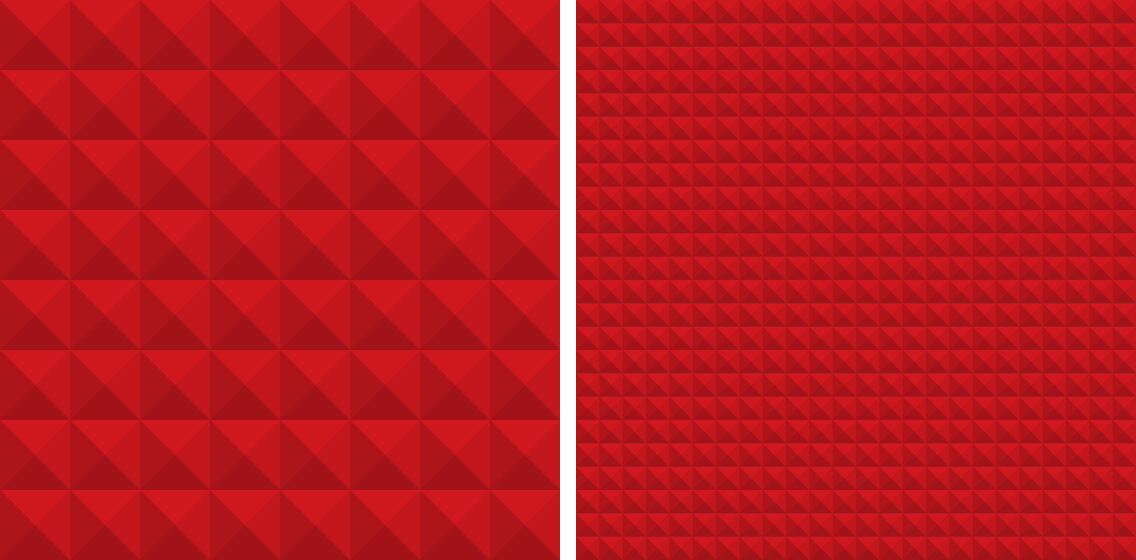
Left: one tile. Right: repeated 3 by 3.
A WebGL 2 fragment shader for this pattern:

```glsl
#version 300 es
precision highp float;
// Draws a seamless grid of red square pyramids lit from the upper right.

uniform vec2 u_resolution;
out vec4 fragColor;

const float REPEATS = 8.0;   // pyramids across and down
const int SAMPLES = 4;       // antialiasing samples per pixel side

const vec3 TOP_RED    = vec3(0.816, 0.094, 0.122);
const vec3 RIGHT_RED  = vec3(0.761, 0.090, 0.110);
const vec3 LEFT_RED   = vec3(0.678, 0.082, 0.102);
const vec3 BOTTOM_RED = vec3(0.635, 0.075, 0.098);

// Flat colour of the facet under a point; uv spans 0 to 1 over the canvas.
vec3 facetColor(vec2 uv) {
    vec2 p = fract(uv * REPEATS) - 0.5;
    bool aboveFalling = p.x + p.y > 0.0;   // diagonal from upper left to lower right
    bool aboveRising  = p.y - p.x > 0.0;   // diagonal from lower left to upper right
    vec3 upperRight = aboveRising ? TOP_RED : RIGHT_RED;
    vec3 lowerLeft  = aboveRising ? LEFT_RED : BOTTOM_RED;
    return aboveFalling ? upperRight : lowerLeft;
}

void main() {
    // Average a regular grid of samples to smooth every edge.
    vec2 pixelCorner = gl_FragCoord.xy - 0.5;
    vec3 sum = vec3(0.0);
    for (int y = 0; y < SAMPLES; y++) {
        for (int x = 0; x < SAMPLES; x++) {
            vec2 offset = (vec2(x, y) + 0.5) / float(SAMPLES);
            sum += facetColor((pixelCorner + offset) / u_resolution);
        }
    }
    fragColor = vec4(sum / float(SAMPLES * SAMPLES), 1.0);
}
```
